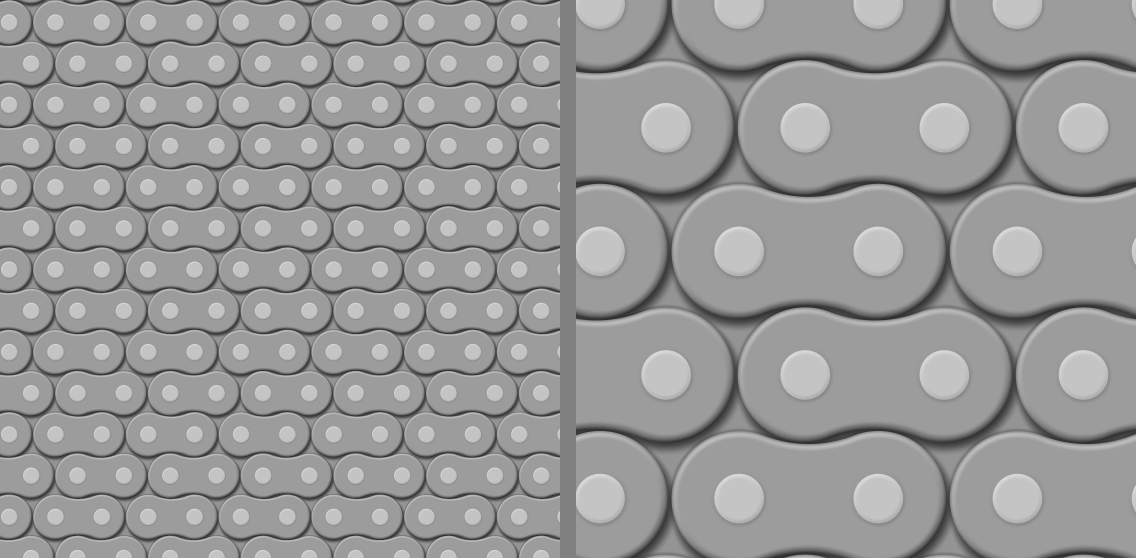
Left, the full canvas; right, a detail of the centre.
Write a Shadertoy shader that draws this pattern.

```glsl
// Staggered rows of interlocking grey chain links with bevelled edges and round pins.

// Signed distance (x) and outward normal (yz) of a waisted link, one unit per link pitch
vec3 linkShape(vec2 p) {
    const float endRadius = 0.243, waist = 0.196, halfSpan = 0.25;
    float fillet = (halfSpan * halfSpan + waist * waist - endRadius * endRadius)
                 / (2.0 * (endRadius - waist));
    float filletY = waist + fillet;
    vec2 side = vec2(p.x < 0.0 ? -1.0 : 1.0, p.y < 0.0 ? -1.0 : 1.0);
    vec2 q = abs(p);
    // Concave waist between the tangent lines, round ends outside them
    bool inWaist = q.x / halfSpan + q.y / filletY < 1.0;
    vec2 v = inWaist ? vec2(0.0, filletY) - q : q - vec2(halfSpan, 0.0);
    float len = length(v);
    float d = inWaist ? fillet - len : len - endRadius;
    return vec3(d, side * v / max(len, 1e-4));
}

// Plate tone: thin highlight on the lit side, dark roll-off on the far side
float plateTone(float d, float light) {
    float lit = max(light, 0.0), shaded = max(-light, 0.0);
    float tone = 0.61 + 0.13 * lit * smoothstep(-0.030, -0.012, d);
    tone -= 0.32 * shaded * smoothstep(-0.034, 0.0, d);
    return tone - mix(0.12, 0.22, lit) * smoothstep(-0.012, 0.002, d);
}

// Raised pins, mirrored about the link centre
float addPins(float tone, vec2 p, vec2 lightDir, float px) {
    vec2 v = vec2(p.x - (p.x < 0.0 ? -0.25 : 0.25), p.y);
    float d = length(v) - 0.089;
    float light = dot(v / max(length(v), 1e-4), lightDir);
    float halo = 1.0 - smoothstep(0.0, 0.018, d);
    tone += halo * (0.04 * light - 0.04);
    float face = 0.77 + 0.08 * light * smoothstep(-0.020, -0.004, d);
    return mix(tone, face, clamp(0.5 - d / px, 0.0, 1.0));
}

void mainImage(out vec4 fragColor, in vec2 fragCoord) {
    float px = 6.038 / iResolution.x;
    vec2 pos = vec2(fragCoord.x, fragCoord.y - iResolution.y) * px;
    vec2 lightDir = normalize(vec2(-0.45, 0.9));
    float rowPitch = 0.4442;
    float nearestRow = floor((-pos.y - 0.2437) / rowPitch + 0.5);

    float shadow = 1.0, cover = 0.0, plate = 0.0;
    for (int j = -1; j <= 1; j++) {
        float row = nearestRow + float(j);
        // Alternate rows slide sideways by nearly a quarter link
        float x = pos.x - 0.849 - 0.2375 * mod(row, 2.0);
        float y = pos.y + 0.2437 + row * rowPitch;
        for (int i = -1; i <= 1; i++) {
            vec2 p = vec2(x - floor(x + 0.5) - float(i), y);
            vec3 link = linkShape(p);
            float light = dot(link.yz, lightDir);

            // Contact shadow in the gaps, deeper and wider below and right of a link
            float lit = smoothstep(-0.7, 0.5, light);
            float reach = mix(0.050, 0.014, lit);
            shadow *= mix(mix(0.38, 0.72, lit), 1.0, smoothstep(-0.004, reach, link.x));

            float mask = clamp(0.5 - link.x / px, 0.0, 1.0);
            if (mask > cover) {
                cover = mask;
                plate = addPins(plateTone(link.x, light), p, lightDir, px);
            }
        }
    }

    // Links over the recessed backing
    float backing = max(0.58 * shadow, 0.18);
    fragColor = vec4(vec3(mix(backing, plate, cover)), 1.0);
}
```
